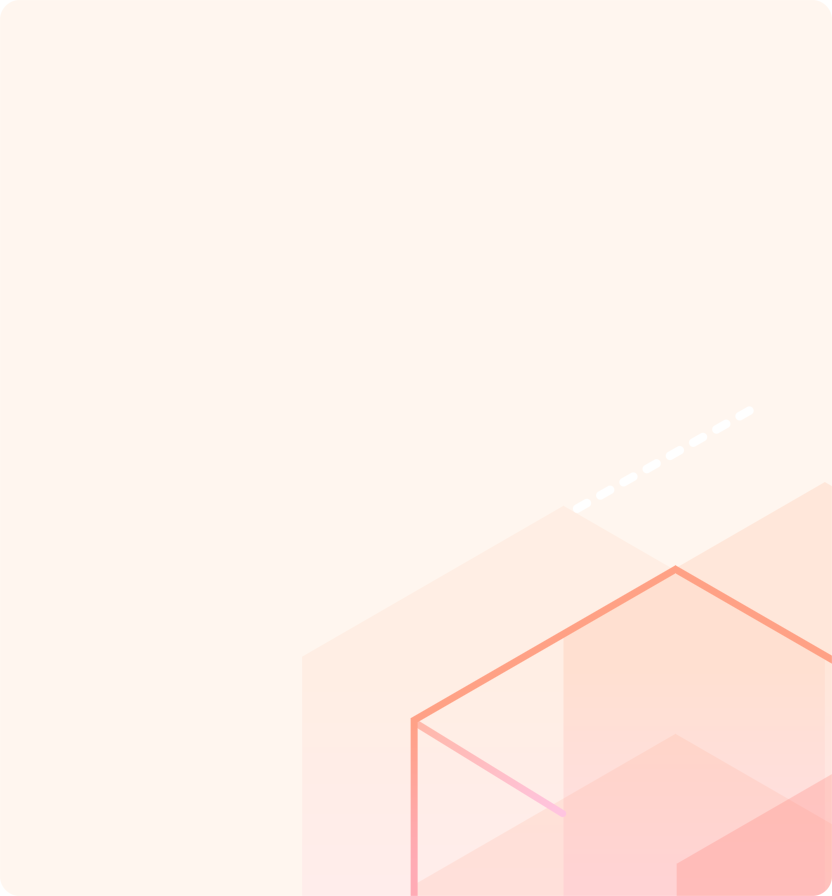
Write a Shadertoy shader that draws this background.

```glsl
// Translucent pointy-top hexagons stacked in the lower right of a cream card.
// Each fill blends from peach to pink towards the bottom; an outlined hexagon
// with one inner spoke and a dashed white stroke lie above the fills.

// Lengths are fractions of the canvas height, with y pointing up.
const float HALF_WIDTH = 0.2917;
const float CIRCUMRADIUS = HALF_WIDTH / 0.8660254;
const float STROKE = 0.0039;
const float CORNER_RADIUS = 0.022;
const float FADE_HEIGHT = 0.26;

// Top vertices of the hexagons
const vec2 PALE_TOP = vec2(0.6289, 0.4355);
const vec2 PEACH_TOP = vec2(0.9206, 0.4620);
const vec2 OUTLINE_TOP = vec2(0.7539, 0.3646);
const vec2 ROSE_TOP = vec2(0.7539, 0.1810);
const vec2 CORAL_TOP = vec2(1.0469, 0.2044);

// Inner spoke and dashed stroke
const vec2 SPOKE_START = vec2(0.4640, 0.1930);
const vec2 SPOKE_END = vec2(0.6280, 0.0920);
const vec2 DASH_START = vec2(0.6400, 0.4300);
const vec2 DASH_END = vec2(0.8405, 0.5440);
const float DASH_COUNT = 8.0;
const float DASH_HALF_LENGTH = 0.0062;
const float DASH_RADIUS = 0.0048;

const vec3 CREAM = vec3(1.0, 0.965, 0.937);
const vec3 PEACH = vec3(1.0, 0.645, 0.49);
const vec3 PINK = vec3(1.0, 0.60, 0.79);
const vec3 ROSE = vec3(1.0, 0.60, 0.48);
const vec3 CORAL = vec3(1.0, 0.46, 0.42);
const vec3 LINE_ORANGE = vec3(1.0, 0.63, 0.52);
const vec3 LINE_PINK = vec3(1.0, 0.67, 0.71);
const vec3 SPOKE_PEACH = vec3(1.0, 0.72, 0.66);
const vec3 SPOKE_PINK = vec3(1.0, 0.77, 0.88);

float hexDistance(vec2 p, vec2 top) {
    vec2 q = abs(p - top + vec2(0.0, CIRCUMRADIUS));
    return max(q.x, dot(q, vec2(0.5, 0.8660254))) - HALF_WIDTH;
}

// Position along the segment, 0 to 1
float segmentParam(vec2 p, vec2 a, vec2 b) {
    vec2 ab = b - a;
    return clamp(dot(p - a, ab) / dot(ab, ab), 0.0, 1.0);
}

float coverage(float d) {
    float aa = 0.75 / iResolution.y;
    return 1.0 - smoothstep(-aa, aa, d);
}

// Distance to evenly spaced round-ended dashes
float dashDistance(vec2 p) {
    vec2 span = DASH_END - DASH_START;
    float len = length(span);
    vec2 dir = span / len;
    vec2 rel = p - DASH_START;
    float along = dot(rel, dir);
    float across = dot(rel, vec2(-dir.y, dir.x));
    float inset = DASH_HALF_LENGTH + DASH_RADIUS;
    float period = (len - 2.0 * inset) / (DASH_COUNT - 1.0);
    float index = clamp(round((along - inset) / period), 0.0, DASH_COUNT - 1.0);
    float offset = abs(along - inset - index * period);
    return length(vec2(max(offset - DASH_HALF_LENGTH, 0.0), across)) - DASH_RADIUS;
}

void mainImage(out vec4 fragColor, in vec2 fragCoord) {
    vec2 p = fragCoord / iResolution.y;
    vec2 canvas = iResolution.xy / iResolution.y;
    float fade = 1.0 - clamp(p.y / FADE_HEIGHT, 0.0, 1.0);
    vec3 fill = mix(PEACH, PINK, fade);
    vec3 color = CREAM;

    // Translucent hexagons, back to front
    color = mix(color, fill, 0.10 * coverage(hexDistance(p, PALE_TOP)));
    color = mix(color, fill, 0.185 * coverage(hexDistance(p, PEACH_TOP)));
    color = mix(color, ROSE, 0.15 * coverage(hexDistance(p, ROSE_TOP)));
    color = mix(color, CORAL, 0.25 * coverage(hexDistance(p, CORAL_TOP)));

    // Inner spoke
    float t = segmentParam(p, SPOKE_START, SPOKE_END);
    float spoke = length(p - mix(SPOKE_START, SPOKE_END, t)) - STROKE;
    color = mix(color, mix(SPOKE_PEACH, SPOKE_PINK, t), coverage(spoke));

    // Outlined hexagon
    float outline = abs(hexDistance(p, OUTLINE_TOP)) - STROKE;
    vec3 lineColor = mix(LINE_PINK, LINE_ORANGE, smoothstep(0.02, 0.22, p.y));
    color = mix(color, lineColor, coverage(outline));

    // Dashed stroke
    color = mix(color, vec3(1.0), coverage(dashDistance(p)));

    // Rounded card corners on white
    vec2 corner = abs(p - 0.5 * canvas) - 0.5 * canvas + CORNER_RADIUS;
    float card = length(max(corner, 0.0)) - CORNER_RADIUS;
    color = mix(vec3(1.0), color, coverage(card));

    fragColor = vec4(color, 1.0);
}
```
